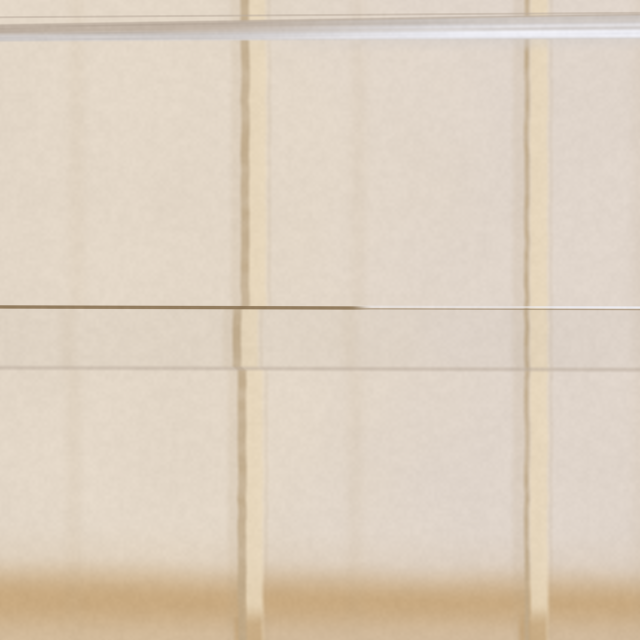
Write a WebGL 2 fragment shader that draws this texture.

```glsl
#version 300 es
precision highp float;
// Cream wall panels with soft vertical joints, a glossy rail, a thin seam and
// a warm shadow at the foot. Joints and rows share one pitch; each row has its
// own finish, and value noise adds mottling, wobble and grain.
uniform vec2 u_resolution;
out vec4 outColor;

#define PITCH vec2(0.440, 0.435)   // spacing of joints and rows
#define ORIGIN vec2(0.383, 0.0845) // first joint, lowest row
#define JOINT_HALF 0.0065          // half width of the first joint line
#define SEAM_HALF 0.0026           // half width of the middle seam
#define SEAM_END 0.565             // where the seam turns from dark to glossy
#define ECHO_DROP 0.095            // distance from the seam to its faint echo
#define GRAIN 0.014
#define MOTTLE 0.022

const vec3 PANEL = vec3(0.890, 0.842, 0.780);
const vec3 PANEL_COOL = vec3(0.878, 0.835, 0.795);
const vec3 CREAM = vec3(0.910, 0.845, 0.735);
const vec3 JOINT_TAN = vec3(0.745, 0.660, 0.535);
const vec3 FOOT_TAN = vec3(0.775, 0.645, 0.470);
const vec3 SEAM_BROWN = vec3(0.540, 0.450, 0.330);
const vec3 TAUPE = vec3(0.735, 0.680, 0.625);
const vec3 SILVER = vec3(0.815, 0.795, 0.785);
const vec3 GLOSS = vec3(0.930, 0.930, 0.955);

float hash(vec2 p) {
  p = fract(p * vec2(0.1031, 0.1197));
  p += dot(p, p.yx + 33.33);
  return fract((p.x + p.y) * p.x * 17.0);
}

float noise(vec2 p) {
  vec2 i = floor(p), f = fract(p);
  f = f * f * (3.0 - 2.0 * f);
  return mix(mix(hash(i), hash(i + vec2(1, 0)), f.x),
             mix(hash(i + vec2(0, 1)), hash(i + vec2(1, 1)), f.x), f.y);
}

float fbm(vec2 p) {
  float sum = 0.0, amp = 0.5;
  for (int i = 0; i < 4; i++) {
    sum += amp * noise(p);
    p = p * 2.1 + 17.0;
    amp *= 0.5;
  }
  return sum;
}

// Soft-edged stripe around d = 0.
float stripe(float d, float halfWidth, float soft) {
  return 1.0 - smoothstep(halfWidth - soft, halfWidth + soft, abs(d));
}

vec3 panel(vec2 p) {
  float cool = smoothstep(0.25, 0.8, p.x + 0.5 * (fbm(p * 4.0) - 0.5));
  return mix(PANEL, PANEL_COOL, cool) + MOTTLE * (fbm(p * 7.0 + 40.0) - 0.47);
}

// Warm shadow: slow rise downward, slightly paler at the very bottom.
vec3 footShadow(vec3 col, vec2 p) {
  float y = p.y + 0.012 * p.x + 0.01 * (noise(p * 9.0) - 0.5);
  float haze = 1.0 - smoothstep(0.10, 0.19, y);
  float body = 1.0 - smoothstep(0.065, 0.135, y);
  float pale = 1.0 - smoothstep(0.0, 0.06, p.y);
  return mix(col, FOOT_TAN, 0.16 * haze + 0.74 * body - 0.34 * pale);
}

vec3 joints(vec3 col, vec2 p, float seamY, float aa) {
  float x = p.x - ORIGIN.x;
  float id = floor(x / PITCH.x + 0.5);
  float thin = clamp(id, 0.0, 1.0);
  float below = 1.0 - smoothstep(-0.004, 0.004, p.y - seamY);
  float echo = below * smoothstep(-0.004, 0.004, p.y - seamY + ECHO_DROP);
  float d = x - id * PITCH.x + (1.0 - thin) * (0.005 * below + 0.008 * echo)
          + 0.002 * (noise(vec2(id * 9.0, p.y * 45.0)) - 0.5);
  float foot = 1.0 - smoothstep(0.02, 0.06, p.y);
  col = mix(col, JOINT_TAN, 0.10 * stripe(d - 0.177, 0.012, 0.012)); // ghost
  col = mix(col, JOINT_TAN, 0.16 * stripe(d, 0.022, 0.006));
  col = mix(col, CREAM, 0.85 * stripe(d - 0.019, 0.014, 0.005));
  col = mix(col, JOINT_TAN, 0.13 * stripe(d - 0.038, 0.003, 0.003));
  col = mix(col, FOOT_TAN * 0.97, 0.75 * foot * stripe(d - 0.010, 0.022, 0.006));
  float ink = 0.62 + 0.3 * noise(vec2(id * 5.0 + 2.0, p.y * 60.0));
  float halfWidth = mix(JOINT_HALF, 0.0036, thin);
  return mix(col, JOINT_TAN, ink * stripe(d, halfWidth, 0.0028 + aa));
}

// Middle row: dark on the left, a split glossy hairline on the right.
vec3 seam(vec3 col, vec2 p, float y, float aa) {
  float d = p.y - y + 0.003 * (p.x - 0.3);
  float gloss = smoothstep(SEAM_END - 0.02, SEAM_END + 0.02, p.x);
  float between = smoothstep(0.0, 0.006, d + ECHO_DROP) * (1.0 - smoothstep(-0.004, 0.0, d));
  col *= 1.0 - 0.016 * between;
  col = mix(col, TAUPE, 0.55 * stripe(d + ECHO_DROP, 0.003, 0.002 + aa));
  col = mix(col, SEAM_BROWN, 0.9 * (1.0 - gloss) * stripe(d, SEAM_HALF, aa));
  float shine = gloss * (0.45 + 0.45 * smoothstep(0.78, 0.92, p.x));
  col = mix(col, GLOSS, shine * stripe(d - 0.0022, 0.0016, aa));
  return mix(col, SEAM_BROWN, 0.55 * gloss * stripe(d + 0.0012, 0.001, aa));
}

// Top row: a tilted rail that widens and brightens to the right.
vec3 rail(vec3 col, vec2 p, float y, float aa) {
  float low = y - 0.019 + 0.004 * p.x, high = y + 0.006 + 0.017 * p.x;
  float t = (p.y - low) / (high - low);
  float bright = smoothstep(0.25, 0.75, p.x);
  float inside = stripe(p.y - 0.5 * (low + high), 0.5 * (high - low), 0.0015 + aa);
  vec3 metal = mix(SILVER, mix(TAUPE, SILVER, 0.75 * bright), smoothstep(0.25, 0.65, t));
  metal = mix(metal, GLOSS, bright * stripe(t - 0.22, 0.17, 0.12));
  metal = mix(metal, GLOSS, 0.55 * bright * stripe(t - 0.58, 0.1, 0.1));
  metal += 0.05 * (noise(vec2(p.x * 6.0, t * 9.0)) - 0.5);
  col = mix(col, SILVER, 0.4 * bright * stripe(p.y - low, 0.012, 0.012));
  col = mix(col, metal, inside);
  col = mix(col, TAUPE, 0.7 * stripe(p.y - high, 0.0015, 0.001 + aa));
  return mix(col, TAUPE, 0.55 * stripe(p.y - y - 0.0185 - 0.007 * p.x, 0.0015, aa));
}

void main() {
  vec2 p = gl_FragCoord.xy / u_resolution;
  float aa = 0.75 / min(u_resolution.x, u_resolution.y);
  float seamY = ORIGIN.y + PITCH.y, railY = seamY + PITCH.y;
  vec3 col = footShadow(panel(p), p);
  col = joints(col, p, seamY, aa);
  col = seam(col, p, seamY, aa);
  col = rail(col, p, railY, aa);
  col += GRAIN * (noise(p * 210.0) + noise(p * 95.0) - 1.0);
  outColor = vec4(clamp(col, 0.0, 1.0), 1.0);
}
```
